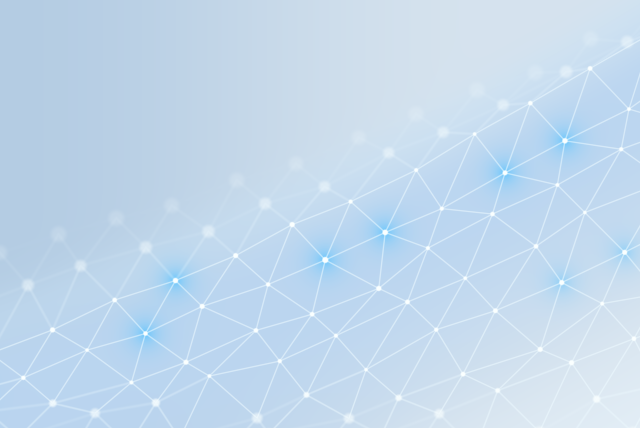
Reproduce this background procedurally as a Shadertoy shader.

```glsl
// Pale blue backdrop with a rising mesh of linked points, cyan glows and soft bokeh.
#define COLUMN_STEP 0.14
#define ROW_POWER 0.93
#define JITTER 0.035
#define LINE_ALPHA 0.55
#define LINE_WIDTH 0.0008
#define DOT_RADIUS 0.0052
#define GLOW_SIZE 0.016
#define HALO_SIZE 0.055

const vec3 LEFT_BLUE = vec3(0.705, 0.80, 0.89);
const vec3 PALE_GREY = vec3(0.835, 0.887, 0.932);
const vec3 MESH_BLUE = vec3(0.73, 0.835, 0.94);
const vec3 CORNER_WHITE = vec3(0.90, 0.94, 0.97);
const vec3 HAZE_BLUE = vec3(0.80, 0.90, 0.97);
const vec3 GLOW_CYAN = vec3(0.36, 0.77, 1.0);
const vec3 LINE_WHITE = vec3(0.93, 0.98, 1.0);

vec2 hash2(vec2 id) {
    vec2 h = vec2(dot(id, vec2(127.1, 311.7)), dot(id, vec2(269.5, 183.3)));
    return fract(sin(h) * 43758.5);
}

// Upper rim of the mesh
float ridge(float x) { return 0.19 + 0.34 * x + 0.09 * x * x; }

// Row spacing below and above the rim
float rowStep(float x, float side) {
    return side < 0.0 ? 0.12 - 0.06 * x : 0.085 + 0.03 * x;
}

// Lattice coordinates (column, row) near a canvas point
vec2 latticeAt(vec2 p) {
    float depth = ridge(p.x) - p.y;
    float rows = depth / rowStep(p.x, depth);
    float row = sign(rows) * pow(abs(rows), 1.0 / ROW_POWER);
    return floor(vec2(p.x / COLUMN_STEP, row) + 0.5);
}

// Which lattice points shine
float isLit(vec2 id) {
    if (id.y == 0.0) return step(abs(id.x - 3.0), 0.5);
    if (id.y == 1.0) return step(0.5, fract(0.3 * id.x + 0.15));
    return id.y == 4.0 ? 0.6 * step(8.5, id.x) : 0.0;
}

// Canvas position of a lattice point
vec2 nodeAt(vec2 id) {
    float x = COLUMN_STEP * (id.x + 0.5 * mod(id.y, 2.0)) - 0.01;
    x *= 1.0 + 0.05 * step(1.5, id.y);
    float depth = sign(id.y) * pow(abs(id.y), ROW_POWER) * rowStep(x, id.y);
    float loose = JITTER * (id.y < 1.5 ? 0.7 : 1.4) * step(isLit(id), 0.1);
    return vec2(x, ridge(x) - depth) + (hash2(id) - 0.5) * loose;
}

// Sharpness falls above the rim and towards the lower edge
float focusAt(float row, float y) {
    return exp(0.9 * min(row, 0.0)) * mix(0.5, 1.0, smoothstep(0.0, 0.12, y));
}

float segmentDistance(vec2 p, vec2 a, vec2 b) {
    vec2 ab = b - a;
    return length(p - a - ab * clamp(dot(p - a, ab) / dot(ab, ab), 0.0, 1.0));
}

float link(vec2 p, vec2 a, vec2 b, float focus, float px) {
    float width = LINE_WIDTH + 0.004 * (1.0 - focus);
    float cover = 1.0 - smoothstep(0.0, width + px, segmentDistance(p, a, b));
    return LINE_ALPHA * focus * cover;
}

vec3 backdrop(vec2 p) {
    float depth = ridge(p.x) - p.y;
    vec3 color = mix(LEFT_BLUE, PALE_GREY, smoothstep(0.0, 1.15, p.x));
    float band = smoothstep(-0.16, 0.1, depth) * (1.0 - smoothstep(0.15, 0.75, depth));
    color = mix(color, MESH_BLUE, 0.95 * band);
    color = mix(color, CORNER_WHITE, 0.8 * smoothstep(0.5, 0.95, depth));
    float rim = (depth + 0.07) / 0.08;
    return mix(color, HAZE_BLUE, 0.28 * exp(-rim * rim));
}

void mainImage(out vec4 fragColor, in vec2 fragCoord) {
    vec2 p = fragCoord / iResolution.y;
    float px = 1.0 / iResolution.y;
    vec2 center = latticeAt(p);
    float lines = 0.0, dots = 0.0, glow = 0.0;

    for (int j = -2; j <= 2; j++)
    for (int i = -2; i <= 2; i++) {
        vec2 id = center + vec2(i, j);
        if (id.y < -2.0) continue;
        vec2 node = nodeAt(id);
        float focus = focusAt(id.y, node.y);
        float odd = mod(id.y, 2.0);

        // Links to the right and to both points below
        lines = max(lines, link(p, node, nodeAt(id + vec2(1.0, 0.0)), focus * focus, px));
        lines = max(lines, link(p, node, nodeAt(id + vec2(odd - 1.0, 1.0)), focus, px));
        lines = max(lines, link(p, node, nodeAt(id + vec2(odd, 1.0)), focus, px));

        // Points, wider and fainter when out of focus
        float dist = length(p - node);
        float lit = isLit(id);
        float size = DOT_RADIUS * (0.75 + 0.4 * hash2(id + 7.0).x + 0.2 * lit);
        float radius = size + 0.014 * (1.0 - focus);
        float blur = px + 0.006 * (1.0 - focus);
        dots = max(dots, focus * (1.0 - smoothstep(radius - blur, radius + blur, dist)));

        // Cyan core and broad halo
        float halo = dist / HALO_SIZE;
        glow += lit * (0.8 * exp(-dist / GLOW_SIZE) + 0.2 * exp(-halo * halo));
    }

    vec3 color = mix(backdrop(p), GLOW_CYAN, min(glow, 0.9));
    color = mix(color, LINE_WHITE, lines);
    color = mix(color, vec3(0.98, 1.0, 1.0), dots);
    fragColor = vec4(color, 1.0);
}
```
